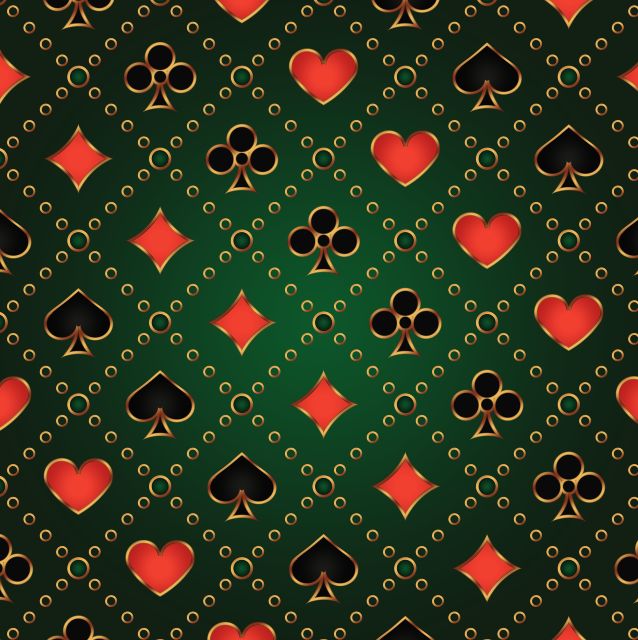
Reproduce this pattern procedurally as a WebGL 1 fragment shader.

```glsl
precision highp float;

uniform vec2 u_resolution;

#define CELL vec2(0.1277, 0.128)
#define CENTER vec2(0.0072, -0.004)
#define RIM 0.04
#define BEAD_RIM 0.024
#define GLOW_RADIUS 0.56
#define GREEN vec3(0.05, 0.35, 0.17)
#define DARK vec3(0.065, 0.125, 0.075)
#define RED vec3(0.95, 0.25, 0.19)
#define CRIMSON vec3(0.74, 0.13, 0.12)
#define COPPER vec3(0.50, 0.20, 0.11)
#define GOLD vec3(0.93, 0.72, 0.35)

// Round lobe joined to a tapering body by a wide arc
float heart(vec2 p) {
  p.x = abs(p.x);
  float lobe = length(p - vec2(0.205, 0.115)) - 0.22;
  float side = length(p - vec2(-0.574, 0.661)) - 1.171;
  float cut = (p.y + 0.535 * p.x - 0.195) * 0.882;
  return min(lobe, max(side, cut));
}

// Flared foot with an arched base
float stem(vec2 p) {
  float t = clamp((-0.05 - p.y) / 0.38, 0.0, 1.2);
  float side = (abs(p.x) - 0.04 - 0.17 * t * t) * 0.8;
  float base = -0.385 - p.x * p.x - p.y;
  return max(max(side, base), p.y);
}

float spade(vec2 p) {
  vec2 q = vec2(p.x * (1.0 + 0.5 * smoothstep(0.1, 0.42, p.y)), (0.09 - p.y) / 0.92);
  return min(heart(q), stem(p));
}

float club(vec2 p) {
  float top = length(p - vec2(0.0, 0.235)) - 0.19;
  float sides = length(vec2(abs(p.x) - 0.255, p.y + 0.01)) - 0.19;
  float hub = length(p) - 0.11;
  return min(min(top, sides), min(hub, stem(p)));
}

// Four corners with sides curved inward
float diamond(vec2 p) {
  p = abs(p);
  float sides = 0.808 - length(p - 0.741);
  return max(sides, (p.x + p.y - 0.42) * 0.707);
}

float coverage(float d, float aa) {
  return 1.0 - smoothstep(-0.5 * aa, 0.5 * aa, d);
}

// Metal with bands of light running across it
vec3 metal(vec2 p, float frequency) {
  float shine = 0.5 + 0.5 * sin(frequency * (p.y - 0.6 * p.x) + 0.8);
  return mix(COPPER, GOLD, shine);
}

// Turns diagonal lattice coordinates back to upright ones
vec2 upright(vec2 q) {
  return vec2(q.x + q.y, q.x - q.y);
}

void main() {
  vec2 pos = (gl_FragCoord.xy - 0.5 * u_resolution) / u_resolution.y;
  float aa = 1.2 / (u_resolution.y * CELL.y);

  // Felt lit from the middle
  vec3 color = mix(GREEN, DARK, smoothstep(-0.08, GLOW_RADIUS, length(pos)));

  // Diagonal lattice: ring crossings at integers, suits between them
  vec2 g = (pos - CENTER) / CELL;
  vec2 lattice = 0.5 * vec2(g.x + g.y, g.x - g.y);
  vec2 crossing = fract(lattice + 0.5) - 0.5;

  // Large ring with a green stone
  vec2 p = upright(crossing);
  float d = length(p) - 0.136;
  vec3 stone = mix(vec3(0.05, 0.31, 0.16), vec3(0.03, 0.11, 0.06), smoothstep(0.0, 0.12, length(p)));
  color = mix(color, metal(p, 14.0), coverage(d, aa));
  color = mix(color, stone, coverage(d + 0.032, aa));

  // Small rings, four between neighbouring crossings
  vec2 a = abs(crossing);
  bool swapped = a.x < a.y;
  if (swapped) a = a.yx;
  vec2 bead = a - vec2(clamp(floor(5.0 * a.x + 0.5), 1.0, 2.0) / 5.0, 0.0);
  vec2 turned = (swapped ? bead.yx : bead) * sign(crossing);
  d = length(bead) * 1.414 - 0.073;
  float ring = coverage(d, aa) - coverage(d + BEAD_RIM, aa);
  color = mix(color, metal(upright(turned), 24.0), ring);

  // One suit for each diagonal row
  p = upright(fract(lattice) - 0.5);
  float suit = mod(floor(lattice.x), 4.0);
  vec3 fill = mix(vec3(0.10, 0.10, 0.09), vec3(0.025), smoothstep(0.0, 0.32, length(p)));
  vec3 red = mix(RED, CRIMSON, smoothstep(0.08, 0.42, length(p)));
  if (suit < 0.5) {
    d = club(p);
    fill = vec3(0.035);
  } else if (suit < 1.5) {
    d = heart(p - vec2(0.0, 0.012));
    fill = red;
  } else if (suit < 2.5) {
    d = spade(p);
  } else {
    d = diamond(p);
    fill = mix(red, RED, 0.4);
  }
  float bevel = 1.0 - 0.35 * smoothstep(0.3, 1.0, abs(2.0 * d / RIM + 1.0));
  color = mix(color, metal(p, 17.0) * bevel, coverage(d, aa));
  color = mix(color, fill, coverage(d + RIM, aa));

  gl_FragColor = vec4(color, 1.0);
}
```
